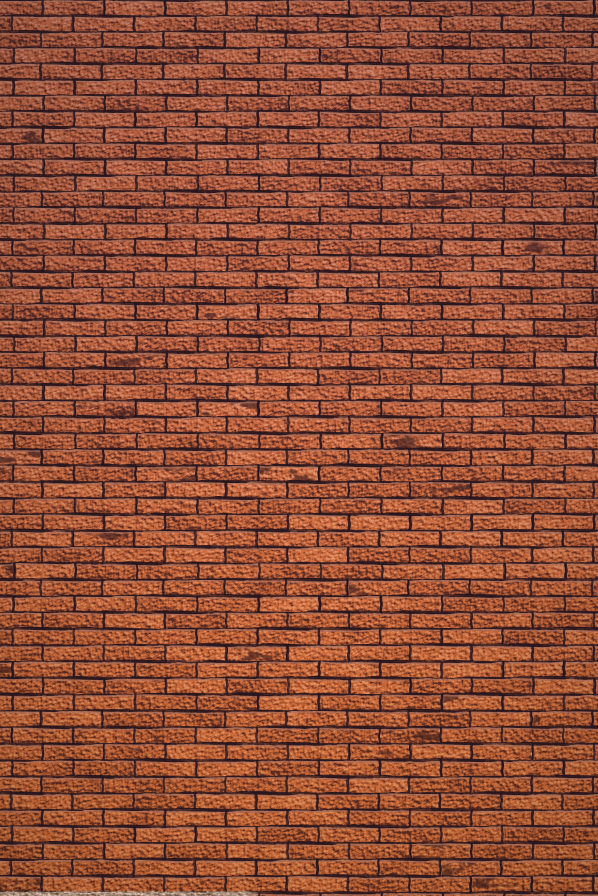
Give the GLSL for this texture, as a Shadertoy shader.

```glsl
// Sunlit wall of long rough orange bricks in running bond with thin shadowed joints.

vec2 hash2(vec2 p) {
    return fract(sin(vec2(dot(p, vec2(127.1, 311.7)), dot(p, vec2(269.5, 183.3)))) * 43758.5);
}

// Cellular noise: distance to the nearest scattered point
float cells(vec2 p) {
    vec2 id = floor(p), f = fract(p);
    float nearest = 2.0;
    for (int y = -1; y <= 1; y++)
        for (int x = -1; x <= 1; x++) {
            vec2 o = vec2(x, y);
            nearest = min(nearest, length(o + hash2(id + o) - f));
        }
    return nearest;
}

// Layered sines, roughly -1 to 1
float waves(vec2 p) {
    float sum = 0.0, amp = 0.5;
    for (int i = 0; i < 4; i++) {
        sum += amp * sin(p.x + 1.7 * sin(p.y)) * cos(p.y * 1.1 + sin(p.x * 0.7));
        p = mat2(1.5, 1.1, -1.1, 1.5) * p + 2.3;
        amp *= 0.6;
    }
    return sum;
}

// Height of the rough brick face
float relief(vec2 p) {
    return 0.6 * cells(p * vec2(3.2, 4.5)) + 0.4 * cells(p * vec2(6.0, 7.5) + 9.0);
}

// Smooth coverage of a line of half width w at signed distance d
float line(float d, float w, float px) {
    return clamp((w - abs(d)) / px + 0.5, 0.0, min(1.0, 2.0 * w / px));
}

void mainImage(out vec4 fragColor, in vec2 fragCoord) {
    vec2 uv = fragCoord / iResolution.xy;
    float down = 1.0 - uv.y;
    float px = 55.2 / iResolution.y;

    // Courses grow slightly taller towards the ground; one course = one unit
    vec2 wall = vec2(uv.x * 36.6, 56.5 * down - 1.3 * down * down);
    float rough = waves(wall * 2.1);
    float y = wall.y + 0.035 * rough + 0.03 * sin(wall.x * 0.4 + floor(wall.y) * 2.0);
    float row = floor(y);

    // Running bond with a little slip in every course
    float shift = mod(row, 2.0) < 0.5 ? 0.69 : 0.21;
    float x = wall.x / 3.75 - shift + 0.06 * (hash2(vec2(row, 4.0)).x - 0.5);
    x += 0.006 * sin(wall.y * 9.0);
    vec2 id = vec2(floor(x), row);
    vec2 f = vec2(fract(x), fract(y));
    vec2 rnd = hash2(id + 17.0);

    // Pitted face lit from the upper right
    vec2 face = wall + rnd * 40.0;
    float h = relief(face);
    float slope = h - relief(face + vec2(0.09, -0.13));
    float tone = 0.56 + 1.25 * slope - 0.45 * (h - 0.38)
               + 0.24 * (rnd.x - 0.5) + 0.17 * waves(face * 1.3 + 5.0);
    tone += 0.10 * smoothstep(0.35, 0.12, f.y) - 0.14 * smoothstep(0.72, 1.0, f.y);

    vec3 col = mix(vec3(0.36, 0.18, 0.16), vec3(0.64, 0.33, 0.21), smoothstep(0.05, 0.42, tone));
    col = mix(col, vec3(0.81, 0.44, 0.27), smoothstep(0.40, 0.66, tone));
    col = mix(col, vec3(0.87, 0.58, 0.43), smoothstep(0.72, 1.0, tone));

    // Occasional chipped bricks with deep broken shadows
    float chipped = step(0.93, rnd.y) * smoothstep(0.15, 0.5, waves(face * vec2(1.0, 2.2)));
    col = mix(col, vec3(0.28, 0.14, 0.14), 0.7 * chipped);

    // Redder above, more orange below, mild darkening at the borders
    col *= mix(vec3(1.04, 1.0, 0.86), vec3(0.97, 0.95, 1.06), smoothstep(0.0, 0.9, uv.y));
    col *= 1.0 - 0.45 * dot(uv - 0.5, uv - 0.5);

    // Pale mortar lips, then dark gaps beside them
    float below = f.y - step(0.5, f.y);
    float side = (f.x - step(0.5, f.x)) * 3.75;
    float wear = 0.5 + 0.5 * sin(wall.x * 1.3 + row * 5.1 + 2.0 * rough);
    vec3 mortar = vec3(0.64, 0.43, 0.37);
    col = mix(col, mortar, 0.75 * line(below - 0.11, 0.055, px));
    col = mix(col, mortar, 0.45 * line(side - 0.11, 0.04, px));
    vec3 gap = vec3(0.15, 0.08, 0.11);
    col = mix(col, gap, line(below, 0.05 + 0.035 * wear, px) * (0.72 + 0.25 * wear));
    col = mix(col, gap, line(side, 0.055 + 0.035 * rnd.x, px) * (0.75 + 0.25 * rnd.y));

    // Strip of bare footing at the lower left
    float footing = smoothstep(0.006, 0.004, uv.y + 0.001 * rough) * smoothstep(0.44, 0.41, uv.x);
    col = mix(col, vec3(0.66, 0.55, 0.48) + 0.5 * slope, footing);

    fragColor = vec4(clamp(col, 0.0, 1.0), 1.0);
}
```
